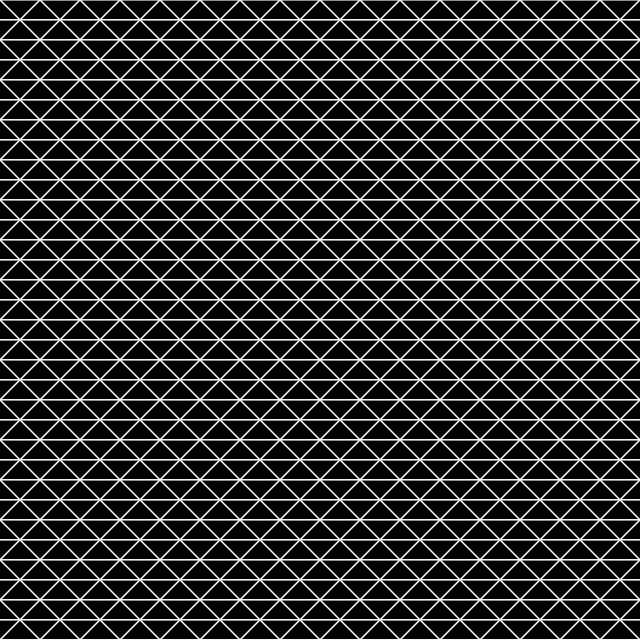
Write a Shadertoy shader that draws this pattern.

```glsl
// Thin white lattice on black: evenly spaced horizontal lines crossed by
// two families of 45 degree diagonals that all meet on the horizontals.
// Each family is a distance to the nearest repeated line, box-filtered.

const float ROWS = 32.0;           // horizontal lines over the canvas height
const float LINE_WIDTH = 0.0024;   // stroke width in canvas heights
const float LIFT = 0.0003;         // vertical offset of the whole lattice
const vec3 GROUND = vec3(0.008);
const vec3 INK = vec3(0.99);

// Distance from x to the nearest multiple of period
float nearestLine(float x, float period) {
    return abs(x - period * round(x / period));
}

// Share of a pixel covered by a stroke whose centre is dist away
float strokeCoverage(float dist, float pixel) {
    return clamp((0.5 * LINE_WIDTH - dist) / pixel + 0.5, 0.0, 1.0);
}

void mainImage(out vec4 fragColor, in vec2 fragCoord) {
    float pixel = 1.0 / iResolution.y;
    vec2 p = fragCoord * pixel - vec2(0.0, LIFT);

    // Diagonals repeat every two rows along x; sqrt(0.5) gives true distance
    float rowHeight = 1.0 / ROWS;
    float diagonalStep = 2.0 * rowHeight;
    float horizontal = strokeCoverage(nearestLine(p.y, rowHeight), pixel);
    float rising = strokeCoverage(nearestLine(p.x - p.y, diagonalStep) * sqrt(0.5), pixel);
    float falling = strokeCoverage(nearestLine(p.x + p.y, diagonalStep) * sqrt(0.5), pixel);

    // Union of the three overlaid strokes
    float ink = 1.0 - (1.0 - horizontal) * (1.0 - rising) * (1.0 - falling);
    fragColor = vec4(mix(GROUND, INK, ink), 1.0);
}
```
